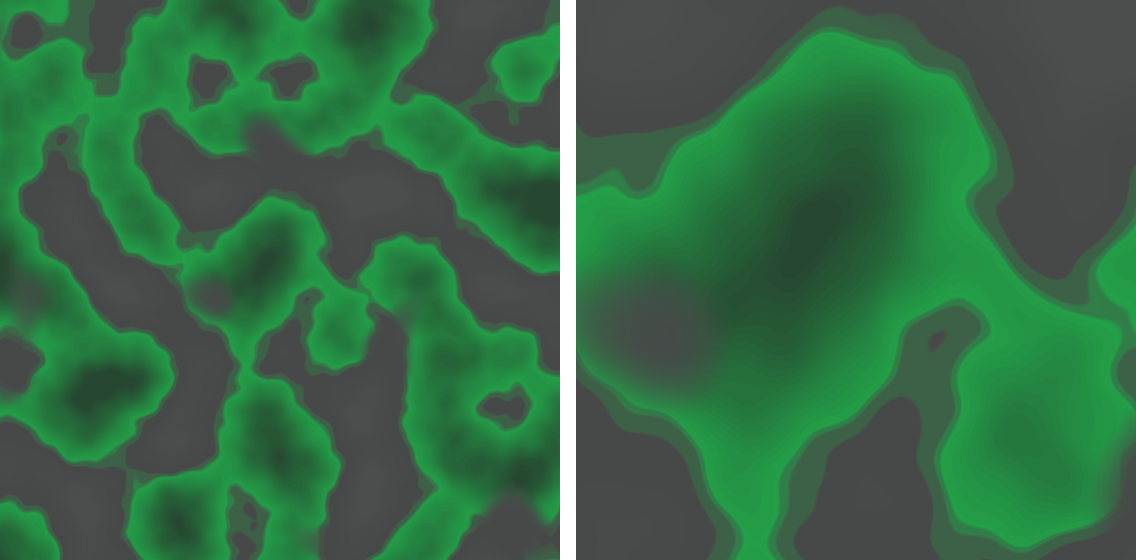
Left, the full canvas; right, a detail of the centre.
Give the GLSL for this texture, as a Shadertoy shader.

```glsl
#define CELLS 6.0
#define ROUGHNESS 0.11
#define SHORE -0.115
#define RIM -0.06
#define PEAK 0.50
#define STEP 0.025
#define GRAVEL vec3(0.28, 0.285, 0.285)
#define EDGE vec3(0.24, 0.38, 0.28)
#define BRIGHT vec3(0.135, 0.63, 0.285)
#define DARK vec3(0.15, 0.28, 0.19)

float hash(vec2 p) {
    vec3 q = fract(p.xyx * vec3(0.1031, 0.1030, 0.0973));
    q += dot(q, q.yzx + 33.33);
    return fract((q.x + q.y) * q.z);
}

// Slope at one lattice corner: one of eight compass directions
float corner(vec2 cell, vec2 offset) {
    float angle = floor(hash(cell) * 8.0) * 0.7854;
    return dot(vec2(cos(angle), sin(angle)), offset);
}

float gradientNoise(vec2 p) {
    vec2 i = floor(p), f = p - i;
    vec2 u = f * f * f * (f * (f * 6.0 - 15.0) + 10.0);
    vec2 e = vec2(1.0, 0.0);
    float low = mix(corner(i, f), corner(i + e, f - e), u.x);
    float high = mix(corner(i + e.yx, f - e.yx), corner(i + 1.0, f - 1.0), u.x);
    return mix(low, high, u.y);
}

// Broad hills with small ripples that scallop the contours
float terrain(vec2 uv) {
    float hills = gradientNoise(uv * CELLS + 20.6);
    float ripples = gradientNoise(uv * CELLS * 4.3 + 71.3);
    float swells = gradientNoise(uv * CELLS * 2.0 + 43.7);
    return hills + ROUGHNESS * (ripples + swells);
}

// Terraces with smoothed risers
float terrace(float height, float blur) {
    float s = height / STEP;
    float riser = clamp(blur / STEP, 0.02, 1.0);
    return STEP * (floor(s) + smoothstep(1.0 - riser, 1.0, fract(s)));
}

void mainImage(out vec4 fragColor, in vec2 fragCoord) {
    vec2 uv = fragCoord / iResolution.y;
    float height = terrain(uv);
    float blur = fwidth(height) + 0.002;
    float level = terrace(height, blur);

    // Grass darkens towards the hilltops
    vec3 grass = mix(BRIGHT, DARK, clamp((level - RIM) / (PEAK - RIM), 0.0, 1.0));

    // Gravel lightens slightly in the hollows
    vec3 gravel = GRAVEL + 0.02 * smoothstep(-0.2, -0.6, level);

    // Muted border, then a quick rise to the bright rim
    float border = smoothstep(SHORE - blur, SHORE + blur, height);
    float lawn = 0.45 * smoothstep(RIM - blur, RIM + blur, height)
               + 0.55 * smoothstep(RIM + 0.02 - blur, RIM + 0.02 + blur, height);
    vec3 color = mix(mix(gravel, EDGE, border), grass, lawn);

    // Worn patches fade softly to gravel
    float worn = smoothstep(0.30, 0.48, gradientNoise(uv * CELLS * 0.75 + 9.4));
    fragColor = vec4(mix(color, gravel, worn), 1.0);
}
```
